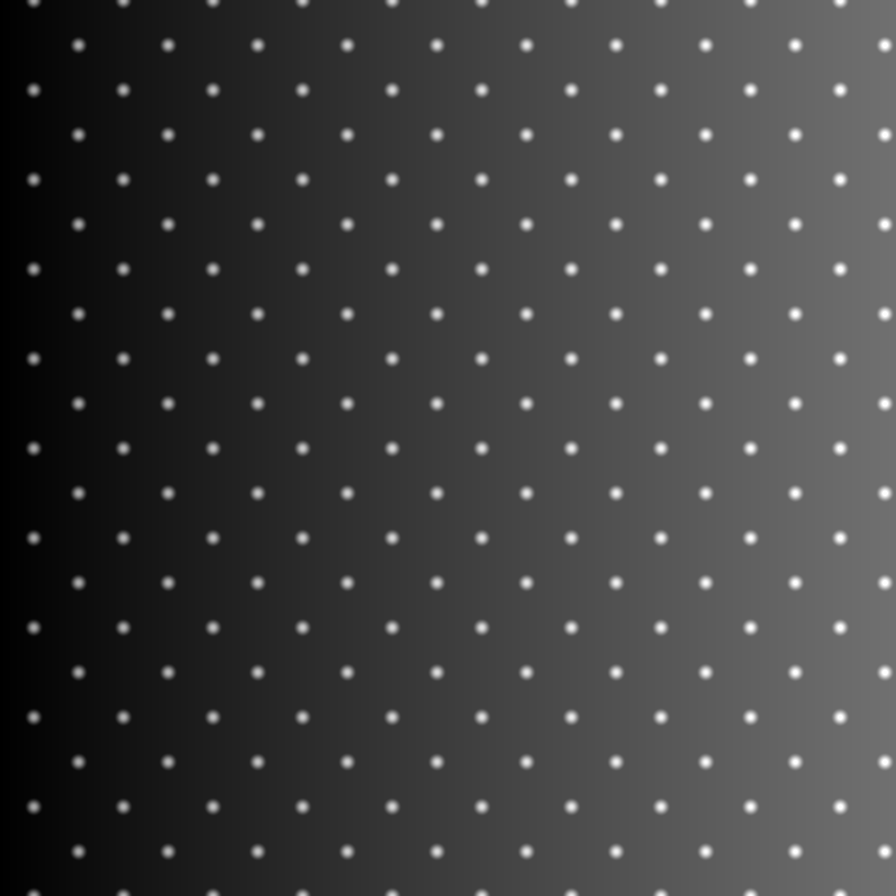
This pattern is drawn by a Shadertoy shader. Its source:

```glsl
float latticeDistance(vec2 p, float spacing) {
    return length((fract(p / spacing + 0.5) - 0.5) * spacing);
}

void mainImage(out vec4 fragColor, in vec2 fragCoord) {
    vec2 uv = fragCoord / iResolution.y;
    float x = fragCoord.x / iResolution.x;

    // Horizontal ramp, easing off slightly toward the bright side
    float shade = 0.51 * x - 0.07 * x * x;

    // Two interleaved square lattices give ten staggered dots each way
    vec2 p = uv - vec2(0.0378, -0.0005);
    float dist = min(latticeDistance(p, 0.1), latticeDistance(p - 0.05, 0.1));

    // Soft dots add light to the ramp
    float glow = 1.0 - smoothstep(0.0005, 0.0108, dist);
    shade += 0.63 * glow;

    fragColor = vec4(vec3(min(shade, 1.0)), 1.0);
}
```
